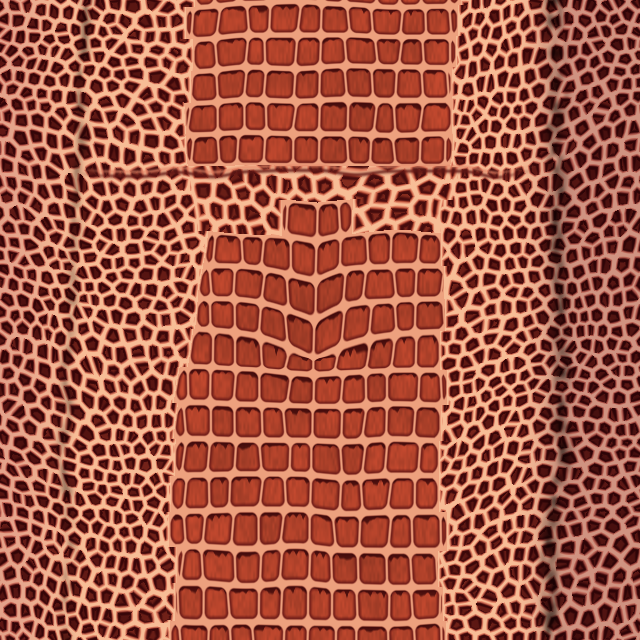
A Shadertoy shader for this texture:

```glsl
// Reptile leather: a belly of stacked plates between flanks of small pitted scales.

const vec3 RIDGE_HI = vec3(0.97, 0.74, 0.59);
const vec3 RIDGE = vec3(0.89, 0.52, 0.40);
const vec3 HIDE = vec3(0.67, 0.25, 0.16);
const vec3 BRUISE = vec3(0.60, 0.27, 0.23);
const vec3 SHADE = vec3(0.38, 0.09, 0.08);
const vec3 PIT = vec3(0.21, 0.02, 0.03);

const float ROW_START = 0.0065;   // heights are measured from the top
const float ROW_UPPER = 0.0503;
const float ROW_LOWER = 0.0566;
const float UPPER_END = 0.509;
const float LOWER_START = 0.573;
const float PLATE_WIDTH = 0.0405;
const float SAG_DEPTH = 0.048;
const float FAN_ROW = 5.0;        // rows broken into small scales
const float FAN_CORE = 0.055;     // half width of the plates left in the fan
const float SCALE_PITCH = 0.0238;
const float FAN_PITCH = 0.031;
const float SCALE_JITTER = 0.52;
const float FOLD_Y = 0.272;

vec2 hash2(vec2 p) {
    vec3 q = fract(p.xyx * vec3(0.1031, 0.1030, 0.0973));
    q += dot(q, q.yzx + 33.33);
    return fract((q.xx + q.yz) * q.zy);
}

float noise(vec2 p) {
    vec2 i = floor(p), f = fract(p);
    f = f * f * (3.0 - 2.0 * f);
    return mix(mix(hash2(i).x, hash2(i + vec2(1, 0)).x, f.x),
               mix(hash2(i + vec2(0, 1)).x, hash2(i + vec2(1, 1)).x, f.x), f.y);
}

float spineX(float y) { return 0.503 - 0.022 * y; }

// Row number and fraction; rows sag toward the spine above the junction.
float rowCoord(vec2 p) {
    float ramp = clamp((p.y - 0.26) / 0.295, 0.0, 1.0);
    ramp *= 1.0 - 0.82 * smoothstep(0.555, 0.581, p.y);
    ramp *= 1.0 - smoothstep(0.581, 0.66, p.y);
    float y = p.y - SAG_DEPTH * ramp * exp(-abs(p.x - spineX(p.y)) / 0.085);
    y += 0.010 * (noise(p * vec2(13.0, 9.0)) - 0.5);
    return (min(y, UPPER_END) - ROW_START) / ROW_UPPER
         + clamp((y - UPPER_END) / (LOWER_START - UPPER_END), 0.0, 1.0)
         + max(y - LOWER_START, 0.0) / ROW_LOWER;
}

// Distance to the nearest upright seam of a row.
float uprightSeam(float x, float row, float f) {
    float u = x / PLATE_WIDTH, i = floor(u + 0.5), d = 1.0;
    for (float k = -1.0; k <= 1.0; k++) {
        float n = i + k;
        vec2 h = hash2(vec2(n + 40.0, row + 7.0)) - 0.5;
        float loose = n == 0.0 ? 0.15 : 1.0;
        d = min(d, abs(u - n - loose * (0.34 * h.x + 0.34 * h.y * (f - 0.5))));
    }
    return d * PLATE_WIDTH;
}

// Staggered Voronoi scales: pale ridges around dark pits.
vec3 scales(vec2 p, float pitch, float border, float warmth) {
    vec2 g = p / pitch, base = floor(g), a = vec2(9), b = vec2(9), id = base;
    for (float j = -1.0; j <= 1.0; j++)
    for (float i = -2.0; i <= 2.0; i++) {
        vec2 n = base + vec2(i, j);
        vec2 c = n + 0.5 + vec2(0.5 * mod(n.y, 2.0) - 0.25, 0.0);
        c += SCALE_JITTER * (hash2(n + 90.0) - 0.5) - g;
        if (dot(c, c) < dot(a, a)) { b = a; a = c; id = n; }
        else if (dot(c, c) < dot(b, b)) b = c;
    }
    float d = dot(0.5 * (a + b), normalize(b - a));
    d = min(d, border / pitch) - 0.35 * max(length(a) - 0.36, 0.0);
    float vary = hash2(id + 17.0).y, aa = 0.7 / (pitch * iResolution.y);
    d -= 0.05 * (vary - 0.5);
    vec3 col = mix(RIDGE_HI, RIDGE, smoothstep(0.01, 0.11, d));
    col = mix(col, mix(BRUISE, HIDE, warmth), smoothstep(0.12 - aa, 0.15 + aa, d));
    col = mix(col, SHADE, smoothstep(0.15, 0.23, d));
    col = mix(col, PIT, smoothstep(0.19, 0.28, d) * (1.0 - 0.45 * warmth));
    float sheen = smoothstep(0.30, 0.46, d - 0.25 * a.y);
    return mix(col, mix(SHADE, HIDE, 0.3 + 0.5 * warmth), sheen * (0.4 + 0.5 * vary));
}

// One plate: pale seams, dark rim, and a fringe of creases under its upper seam.
vec3 plate(vec2 p, float row, float f, float across, float endGap) {
    float dy = min(f, 1.0 - f) * ROW_UPPER;
    float dx = uprightSeam(across, row, f);
    vec2 corner = max(0.011 - vec2(dx, max(dy - 0.0022, 0.0)), 0.0);
    float d = 0.011 - length(corner);
    vec2 cap = max(0.018 - vec2(endGap, dy), 0.0);
    d = min(d, 0.018 - length(cap));
    float grain = noise(p * vec2(330.0, 90.0)), patchy = noise(p * 17.0);
    vec3 col = HIDE * (0.86 + 0.16 * grain + 0.16 * patchy);
    col = mix(SHADE * 1.1, col, smoothstep(0.0015, 0.0085, d));
    float tooth = 0.007 + 0.011 * pow(noise(vec2(p.x * 190.0, row * 5.3)), 2.0);
    float fringe = 1.0 - smoothstep(tooth * 0.65, tooth, f * ROW_UPPER);
    col = mix(col, PIT, 0.8 * fringe);
    vec3 seam = mix(mix(RIDGE, RIDGE_HI, 0.5), RIDGE * 0.9, smoothstep(0.0, 0.002, d));
    float aa = 0.6 / iResolution.y;
    return mix(seam, col, smoothstep(0.0018 - aa, 0.0024 + aa, d));
}

void mainImage(out vec4 fragColor, in vec2 fragCoord) {
    vec2 p = fragCoord / iResolution.xy;
    p.y = 1.0 - p.y;
    float v = rowCoord(p), row = floor(v), f = v - row;
    float across = p.x - spineX(p.y);

    // Belly outline, with ragged row ends and the fan near the fold
    vec2 ragged = 0.018 * (hash2(vec2(row + 3.0, 5.0)) - 0.5);
    float left = 0.297 + 0.02 * exp(-pow((p.y - 0.36) / 0.08, 2.0))
               - 0.028 * smoothstep(0.48, 0.72, p.y) + ragged.x;
    float right = 0.714 - 0.024 * smoothstep(0.23, 0.34, p.y) + ragged.y;
    float outline = min(p.x - left, right - p.x), endGap = outline;
    if (row == FAN_ROW) endGap = -1.0;
    if (row == FAN_ROW + 1.0) endGap = min(outline, FAN_CORE - abs(across));

    vec3 col;
    if (endGap > 0.0) col = plate(p, row, f, across, endGap);
    else {
        bool fan = outline > 0.0;
        vec2 warp = vec2(noise(p * 6.0), noise(p * 6.0 + 31.0)) - 0.5;
        vec2 q = p + 0.035 * warp + vec2(0.0, 0.12 * abs(across));
        float warmth = fan ? 0.8 : 0.55 * exp(outline / 0.06);
        float border = min(abs(outline), abs(endGap));
        col = scales(q, fan ? FAN_PITCH : SCALE_PITCH, border, warmth);
    }

    // Upright creases and duller outer flanks
    float wob = noise(vec2(p.y * 14.0, 2.0)) - 0.5;
    float creaseL = (p.x - mix(0.132, 0.095, p.y) - 0.02 * wob) / 0.009;
    float creaseR = (p.x - 0.870 + 0.025 * wob) / 0.013;
    float rough = noise(p * vec2(90.0, 60.0));
    col *= 1.0 - 0.4 * rough * exp(-creaseL * creaseL);
    col *= 1.0 - 0.65 * rough * exp(-creaseR * creaseR);
    col *= mix(vec3(1), vec3(0.84, 0.78, 0.86), smoothstep(0.80, 0.90, p.x));
    col *= mix(vec3(0.92, 0.86, 0.92), vec3(1), smoothstep(0.0, 0.13, p.x));

    // Fold across the hide
    float fold = p.y - FOLD_Y - 0.012 * (noise(vec2(p.x * 18.0, 8.0)) - 0.5);
    float reach = smoothstep(0.11, 0.19, p.x) * (1.0 - smoothstep(0.76, 0.85, p.x));
    col = mix(col, SHADE, 0.75 * reach * exp(-pow(fold / 0.0035, 2.0)));
    col = mix(col, RIDGE, 0.6 * reach * exp(-pow((fold + 0.007) / 0.003, 2.0)));
    fragColor = vec4(clamp(col, 0.0, 1.0), 1.0);
}
```
